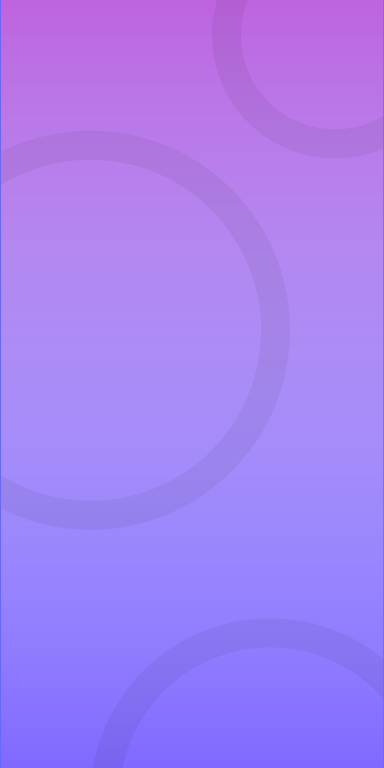
Reproduce this background procedurally as a WebGL 2 fragment shader.

```glsl
#version 300 es
precision highp float;

uniform vec2 u_resolution;
out vec4 fragColor;

// Vertical gradient: a quadratic curve through colour space
const vec3 TOP_COLOR = vec3(0.742, 0.388, 0.873);
const vec3 CONTROL_COLOR = vec3(0.710, 0.700, 1.000);
const vec3 BOTTOM_COLOR = vec3(0.498, 0.410, 1.000);

// Rings: centre x, centre y, radius, in canvas widths
const int RING_COUNT = 3;
const vec3 RINGS[RING_COUNT] = vec3[RING_COUNT](
    vec3(0.2357, 1.1400, 0.4818),
    vec3(0.8724, 1.9080, 0.2826),
    vec3(0.7031, -0.0780, 0.4297)
);
const float RING_HALF_WIDTH = 0.0378;
const vec3 RING_COLOR = vec3(0.0);
const float RING_OPACITY = 0.053;

// Thin side borders
const vec3 BORDER_COLOR = vec3(0.40, 0.41, 1.00);
const float LEFT_BORDER = 0.0026;
const float RIGHT_BORDER = 0.0020;

vec3 verticalGradient(float height) {
    vec3 lower = mix(BOTTOM_COLOR, CONTROL_COLOR, height);
    vec3 upper = mix(CONTROL_COLOR, TOP_COLOR, height);
    return mix(lower, upper, height);
}

float ringDistance(vec2 point, vec3 ring) {
    return abs(length(point - ring.xy) - ring.z) - RING_HALF_WIDTH;
}

// Fraction of a pixel inside a shape, from its signed distance
float coverage(float signedDistance, float pixel) {
    return clamp(0.5 - signedDistance / pixel, 0.0, 1.0);
}

void main() {
    float pixel = 1.0 / u_resolution.x;
    vec2 point = gl_FragCoord.xy * pixel;
    vec3 color = verticalGradient(gl_FragCoord.y / u_resolution.y);

    // Translucent rings
    for (int i = 0; i < RING_COUNT; i++) {
        float mask = coverage(ringDistance(point, RINGS[i]), pixel);
        color = mix(color, RING_COLOR, mask * RING_OPACITY);
    }

    // Side borders
    float border = max(coverage(point.x - LEFT_BORDER, pixel),
                       coverage(1.0 - point.x - RIGHT_BORDER, pixel));
    color = mix(color, BORDER_COLOR, border);

    fragColor = vec4(color, 1.0);
}
```
